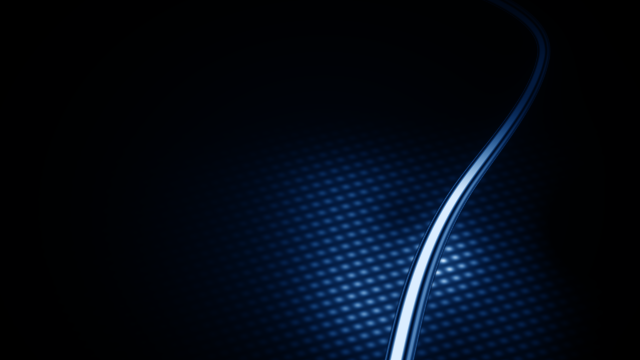
Write a Shadertoy shader that draws this background.

```glsl
// A glowing glass ribbon curving over a dark blue woven mesh lit by soft spots.

// Maps light intensity to black, deep blue, pale blue, white.
vec3 blueRamp(float t) {
    t = clamp(t, 0.0, 1.0);
    return vec3(0.86 * t * t * t, t * mix(0.34, 0.93, pow(t, 1.4)), t);
}

// Soft elliptical light falloff.
float glow(vec2 p, vec2 center, vec2 radius) {
    vec2 d = (p - center) / radius;
    return exp(-dot(d, d));
}

// Cubic Hermite arc between heights y0 and y1; ends hold (x, slope).
float arc(float y, float y0, float y1, vec2 a, vec2 b) {
    float h = y1 - y0, t = (y - y0) / h, s = 1.0 - t;
    return s * s * ((1.0 + 2.0 * t) * a.x + t * h * a.y)
         + t * t * ((3.0 - 2.0 * t) * b.x - s * h * b.y);
}

// Horizontal position of the ribbon center at height y.
float ribbonX(float y) {
    vec2 low = vec2(1.303, 0.72), bend = vec2(1.509, 0.2);
    if (y < 0.5) return arc(y, 0.0, 0.5, vec2(1.109, 0.22), low);
    if (y < 0.84) return arc(y, 0.5, 0.84, low, bend);
    return arc(y, 0.84, 1.0, bend, vec2(1.38, -2.0));
}

// Soft line of half width w around position c.
float stripe(float s, float c, float w, float blur) {
    return 1.0 - smoothstep(w - blur, w + blur, abs(s - c));
}

// Slanted lattice of small raised cells, larger toward the bottom.
float weave(vec2 p) {
    vec2 q = p * (1.0 + 0.16 * p.y);
    vec2 a = vec2(0.037, 0.010), b = vec2(-0.014, 0.026);
    float area = a.x * b.y - a.y * b.x;
    vec2 cell = vec2(q.x * b.y - q.y * b.x, a.x * q.y - a.y * q.x) / area;
    vec2 bump = 0.5 + 0.5 * cos(6.2832 * cell);
    return bump.x * bump.y + 0.25 * bump.y;
}

void mainImage(out vec4 fragColor, in vec2 fragCoord) {
    vec2 p = fragCoord / iResolution.y;
    p.x += 0.5 * (16.0 / 9.0 - iResolution.x / iResolution.y);

    // Light falling on the mesh
    float lit = 0.20 * glow(p, vec2(1.08, 0.25), vec2(0.40, 0.30));
    lit += 0.13 * glow(p, vec2(0.96, 0.45), vec2(0.16, 0.15));
    lit += 0.32 * glow(p, vec2(1.23, 0.27), vec2(0.10, 0.10));
    lit += 0.19 * glow(p, vec2(0.98, 0.19), vec2(0.13, 0.14));
    lit += 0.14 * glow(p, vec2(1.08, 0.08), vec2(0.13, 0.10));
    lit += 0.09 * glow(p, vec2(1.42, 0.13), vec2(0.16, 0.20));
    lit -= 0.09 * glow(p, vec2(1.11, 0.40), vec2(0.08, 0.06));
    lit -= 0.08 * glow(p, vec2(1.58, 0.33), vec2(0.12, 0.14));
    lit = max(lit, 0.0) * (1.0 - smoothstep(0.48, 0.72, p.y));
    lit *= 1.0 - smoothstep(1.45, 1.72, p.x);

    // Mesh relief, blurred toward the far left
    float focus = smoothstep(0.4, 1.0, p.x);
    float light = lit * mix(1.0, 0.68 + 0.9 * weave(p), mix(0.4, 1.0, focus));
    light += 0.055 * glow(p, vec2(0.90, 0.45), vec2(0.52, 0.42));

    // Ribbon coordinate: -1 at the left edge, 1 at the right
    float slope = (ribbonX(p.y + 0.002) - ribbonX(p.y - 0.002)) / 0.004;
    float dist = (p.x - ribbonX(p.y)) / sqrt(1.0 + slope * slope);
    float halfWidth = mix(0.041, 0.019, smoothstep(0.0, 0.85, p.y));
    float s = dist / halfWidth;
    float blur = 0.7 / (iResolution.y * halfWidth) + 0.04;

    // Ribbon cross section: rims, white core, dark seam, pale band
    float profile = 0.12 + 0.45 * stripe(s, -0.90, 0.07, blur);
    profile += 0.88 * stripe(s, -0.22, 0.42, blur + 0.06);
    profile += 0.60 * stripe(s, 0.61, 0.17, blur + 0.05);
    profile += 0.42 * stripe(s, 0.92, 0.06, blur);

    // Brightness along the ribbon
    float power = mix(1.0, 0.24, smoothstep(0.44, 0.76, p.y));
    power *= mix(1.0, 0.35, smoothstep(0.76, 1.0, p.y));
    float body = stripe(s, 0.0, 1.0, blur);
    light += 0.10 * power * exp(-abs(dist) * 28.0) * (1.0 - body);

    vec3 color = mix(blueRamp(light), blueRamp(profile * power), body);
    fragColor = vec4(color, 1.0);
}
```
